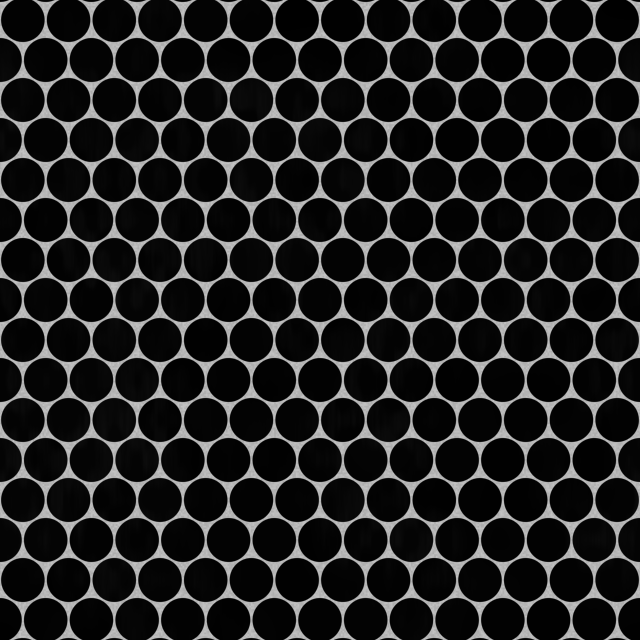
Write a Shadertoy shader that draws this pattern.

```glsl
// Glossy black penny-round mosaic in pale grey grout, with faint vertical smears.
#define COLS 14.0
#define ROWS 16.0
#define RADIUS 0.476
#define EDGE_SOFTNESS 0.016
#define ROW_PITCH 0.8660254
#define GLAZE_TONE 0.010
#define TONE_SPREAD 0.010
#define SMEAR_STRENGTH 0.034
#define GROUT_TONE 0.72
#define GROUT_GRAIN 0.09
#define GRAIN_CELLS 384.0

float hash(vec2 p) {
    vec3 q = fract(p.xyx * vec3(0.1031, 0.1030, 0.0973));
    q += dot(q, q.yzx + 33.33);
    return fract((q.x + q.y) * q.z);
}

// Value noise that wraps after a whole number of lattice cells
float wrapNoise(vec2 p, vec2 period) {
    vec2 i = floor(p), f = fract(p);
    f = f * f * (3.0 - 2.0 * f);
    vec2 a = mod(i, period), b = mod(i + 1.0, period);
    return mix(mix(hash(a), hash(vec2(b.x, a.y)), f.x),
               mix(hash(vec2(a.x, b.y)), hash(b), f.x), f.y);
}

// Offset from the nearest disc centre (xy) and its wrapped cell index (zw)
vec4 nearestDisc(vec2 uv) {
    vec2 grid = uv * vec2(COLS, ROWS);
    float baseRow = floor(grid.y);
    vec4 nearest = vec4(9.0);
    for (float k = -1.0; k <= 1.0; k++) {
        float row = baseRow + k;
        float shift = 0.5 * mod(row, 2.0);
        float col = floor(grid.x - shift + 0.5);
        vec2 offset = grid - vec2(col + shift, row + 0.5);
        offset.y *= ROW_PITCH;
        if (dot(offset, offset) < dot(nearest.xy, nearest.xy))
            nearest = vec4(offset, mod(vec2(col, row), vec2(COLS, ROWS)));
    }
    return nearest;
}

float glaze(vec2 uv, vec2 local, vec2 id) {
    // Broad haze shared by neighbouring discs
    float haze = wrapNoise(uv * 5.0, vec2(5.0));
    haze = 0.65 * haze + 0.35 * wrapNoise(uv * 13.0 + 3.0, vec2(13.0));

    // Vertical streaks, seeded separately for each disc
    vec2 seed = 40.0 + 17.0 * id;
    float streak = wrapNoise(local * vec2(13.0, 1.6) + seed, vec2(512.0));
    streak = 0.6 * streak + 0.4 * wrapNoise(local * vec2(29.0, 3.0) + seed.yx, vec2(512.0));

    // Ragged patch that limits the streaks to part of a disc
    float patchNoise = wrapNoise(local * vec2(4.0, 2.2) + seed + 9.0, vec2(512.0));
    float smear = smoothstep(0.35, 0.8, patchNoise + 0.2 * (streak - 0.5));
    smear *= smoothstep(0.25, 0.75, haze) * (0.35 + 0.65 * streak);

    float tone = GLAZE_TONE + TONE_SPREAD * (hash(id + 71.0) - 0.5);
    return max(tone + 0.012 * (haze - 0.5) + SMEAR_STRENGTH * smear, 0.0);
}

void mainImage(out vec4 fragColor, in vec2 fragCoord) {
    vec2 uv = fragCoord / iResolution.xy;
    vec4 disc = nearestDisc(uv);

    // Grout with fine sandy grain
    float grain = wrapNoise(uv * GRAIN_CELLS, vec2(GRAIN_CELLS)) - 0.5;
    float grout = GROUT_TONE + GROUT_GRAIN * grain;

    // Soft disc edge, never narrower than a pixel
    float edge = max(EDGE_SOFTNESS, 0.7 * COLS / iResolution.x);
    float groutMask = smoothstep(-edge, edge, length(disc.xy) - RADIUS);

    float shade = mix(glaze(uv, disc.xy, disc.zw), grout, groutMask);
    fragColor = vec4(vec3(shade), 1.0);
}
```
